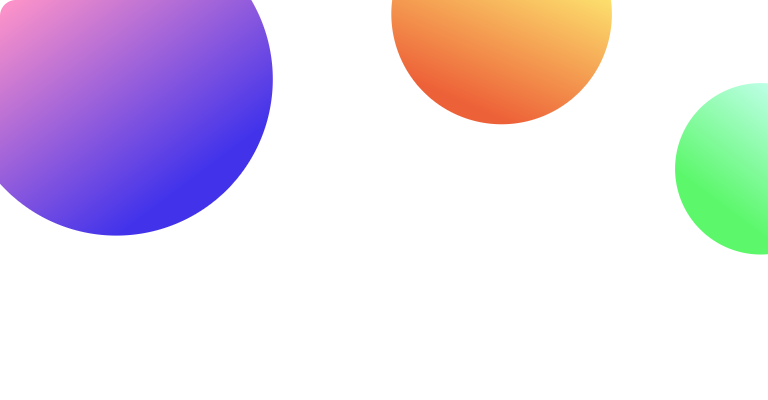
A WebGL 1 fragment shader for this background:

```glsl
precision highp float;
// Three gradient discs, violet, orange and green, on a white card with rounded corners.

uniform vec2 u_resolution;

// Discs: centre x, centre y measured down from the top, radius; in canvas heights
#define VIOLET_DISC vec3(0.291, 0.198, 0.391)
#define ORANGE_DISC vec3(1.254, 0.035, 0.2757)
#define GREEN_DISC vec3(1.902, 0.422, 0.2143)
#define CORNER_RADIUS 0.04

// Gradient end colours
#define PINK vec3(0.98, 0.57, 0.79)
#define BLUE vec3(0.26, 0.20, 0.92)
#define RED_ORANGE vec3(0.93, 0.38, 0.22)
#define YELLOW vec3(0.99, 0.88, 0.43)
#define LEAF vec3(0.36, 0.97, 0.42)
#define MINT vec3(0.74, 1.00, 0.90)

// Antialiased coverage from a signed distance
float coverage(float signedDistance) {
  return clamp(0.5 - signedDistance * u_resolution.y, 0.0, 1.0);
}

float roundedBox(vec2 p, vec2 halfSize, float radius) {
  vec2 q = abs(p) - halfSize + radius;
  return length(max(q, 0.0)) + min(max(q.x, q.y), 0.0) - radius;
}

// Paints a disc with a linear gradient; stops are in radii along the direction
vec3 paintDisc(vec3 base, vec2 p, vec3 disc, vec2 direction, vec2 stops,
               vec3 startColor, vec3 endColor) {
  vec2 offset = p - disc.xy;
  float along = dot(offset, normalize(direction)) / disc.z;
  float t = clamp((along - stops.x) / (stops.y - stops.x), 0.0, 1.0);
  return mix(base, mix(startColor, endColor, t), coverage(length(offset) - disc.z));
}

void main() {
  // Canvas heights, with y pointing down from the top edge
  vec2 p = vec2(gl_FragCoord.x, u_resolution.y - gl_FragCoord.y) / u_resolution.y;
  vec2 halfCard = 0.5 * u_resolution / u_resolution.y;
  vec3 white = vec3(1.0);

  // Discs
  vec3 color = white;
  color = paintDisc(color, p, VIOLET_DISC, vec2(0.6, 0.8), vec2(-0.78, 0.80), PINK, BLUE);
  color = paintDisc(color, p, ORANGE_DISC, vec2(0.4, -0.92), vec2(-0.88, 0.52), RED_ORANGE, YELLOW);
  color = paintDisc(color, p, GREEN_DISC, vec2(0.6, -0.8), vec2(-0.62, 0.84), LEAF, MINT);

  // Rounded card corners
  float card = coverage(roundedBox(p - halfCard, halfCard, CORNER_RADIUS));
  gl_FragColor = vec4(mix(white, color, card), 1.0);
}
```
